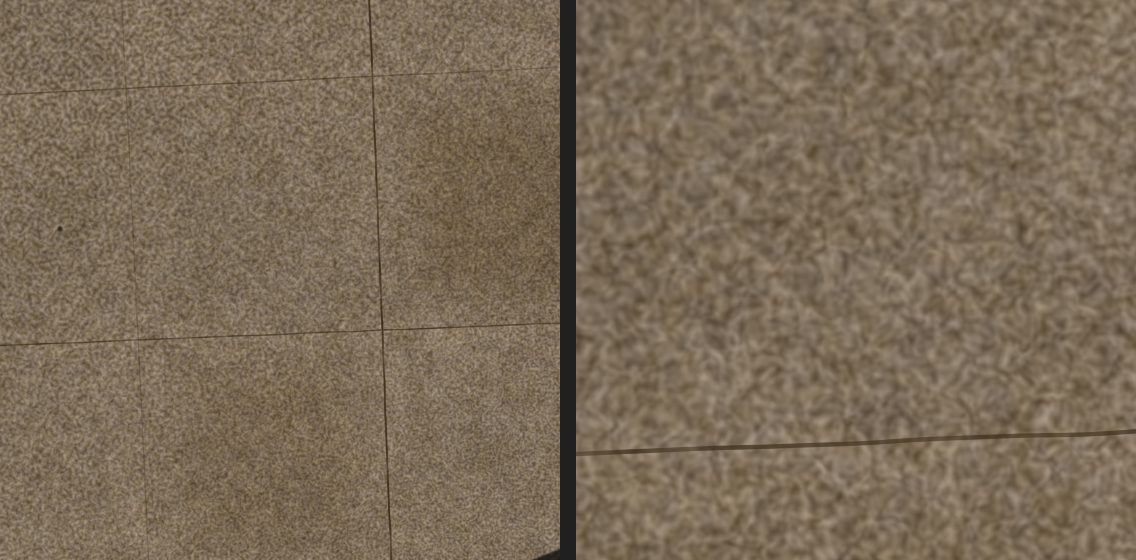
Left, the full canvas; right, a detail of the centre.
A Shadertoy shader for this texture:

```glsl
#define GRAIN_SCALE 128.0
#define GRAIN_CONTRAST 0.88
#define JOINT_WIDTH 0.0031
#define TILE_VARIATION 0.02
#define STAIN_STRENGTH 0.85
#define EDGE_WEAR 0.035

const vec3 DARK_GRAIN = vec3(0.325, 0.265, 0.187);
const vec3 LIGHT_GRAIN = vec3(0.622, 0.560, 0.485);
const vec3 JOINT_COLOR = vec3(0.23, 0.175, 0.10);
const vec3 STAIN_TINT = vec3(0.90, 0.87, 0.79);

float hash(vec2 p) {
    vec3 q = fract(vec3(p.xyx) * 0.1031);
    q += dot(q, q.yzx + 33.33);
    return fract((q.x + q.y) * q.z);
}

float noise(vec2 p) {
    vec2 i = floor(p), f = fract(p);
    f = f * f * (3.0 - 2.0 * f);
    return mix(mix(hash(i), hash(i + vec2(1, 0)), f.x),
               mix(hash(i + vec2(0, 1)), hash(i + vec2(1, 1)), f.x), f.y);
}

float slope(vec2 corner, vec2 offset) {
    float angle = 6.2832 * hash(corner);
    return dot(vec2(cos(angle), sin(angle)), offset);
}

// Gradient noise around zero, with even grain size
float grains(vec2 p) {
    vec2 i = floor(p), f = fract(p), e = vec2(1, 0);
    vec2 s = f * f * f * (f * (f * 6.0 - 15.0) + 10.0);
    return mix(mix(slope(i, f), slope(i + e, f - e), s.x),
               mix(slope(i + e.yx, f - e.yx), slope(i + 1.0, f - 1.0), s.x), s.y);
}

float cloud(vec2 p) {
    float sum = 0.0, amp = 0.5;
    for (int i = 0; i < 4; i++) {
        sum += amp * noise(p);
        p = mat2(0.8, 0.6, -0.6, 0.8) * p * 2.03 + 17.0;
        amp *= 0.5;
    }
    return sum / 0.9375;
}

// Slightly tilted, converging grid: whole numbers fall on the joints
vec2 tileSpace(vec2 p) {
    return vec2((p.x - 0.2656 + 0.048 * p.y) / (0.433 + 0.009 * p.y),
                (p.y - 0.383 - 0.040 * p.x) / (0.448 + 0.009 * p.x));
}

// Short irregular grains, finer towards the lower right
float speckle(vec2 p) {
    vec2 warp = vec2(noise(p * 80.0 + 5.0), noise(p * 80.0 + 91.0)) - 0.5;
    vec2 q = mat2(0.8, 0.6, -0.6, 0.8) * (p + 0.004 * warp) * GRAIN_SCALE + 40.0 + GRAIN_SCALE;
    float fineness = clamp(0.42 + 0.3 * (p.x - p.y), 0.22, 0.65);
    vec2 turned = mat2(0.6, 0.8, -0.8, 0.6) * q * 1.65 + 331.0;
    float grain = mix(grains(q), grains(turned), fineness);
    float tone = 0.25 * (noise(p * 60.0 + 140.0) - 0.5);
    float flecks = smoothstep(0.78, 0.95, noise(q * 1.3 + 77.0));
    return 0.55 + GRAIN_CONTRAST * grain + tone + 0.10 * flecks;
}

void mainImage(out vec4 fragColor, in vec2 fragCoord) {
    vec2 p = fragCoord / iResolution.y;
    float px = 1.0 / iResolution.y;

    // Tile index and distances to the nearest joints
    vec2 grid = tileSpace(p + 0.0012 * (noise(p * 22.0) - 0.5));
    vec2 tile = floor(grid), joint = floor(grid + 0.5);
    vec2 gap = abs(grid - joint) * vec2(0.437, 0.452);
    float edge = min(gap.x, gap.y);

    // Granite body with warm and cool grains
    vec3 color = mix(DARK_GRAIN, LIGHT_GRAIN, clamp(speckle(p), -0.1, 1.15));
    float warmth = noise(p * 95.0 + 210.0) - 0.5;
    color += warmth * vec3(0.015, 0.007, -0.028);

    // Tone per tile, broad mottling and paler worn edges
    color *= 1.0 + TILE_VARIATION * (2.0 * hash(tile + 13.0) - 1.0);
    color *= 1.0 + 0.09 * (cloud(p * 5.0 + 8.0) - 0.5);
    color *= 1.0 + EDGE_WEAR * exp(-28.0 * edge);

    // Damp brown stains on one diagonal of tiles
    float diagonal = 1.0 - step(0.5, abs(tile.x - tile.y - 1.0));
    float stain = smoothstep(0.0, 0.13, edge + 0.05 * (cloud(p * 9.0) - 0.5));
    stain *= diagonal * mix(0.65, 1.0, step(0.5, tile.x));
    color *= mix(vec3(1.0), STAIN_TINT, STAIN_STRENGTH * stain);

    // Joints: the right and lower ones are deeper, all are broken by wear
    vec2 depth = vec2(mix(0.32, 0.88, joint.x), mix(0.72, 0.56, joint.y));
    depth.y *= 1.0 - 0.4 * joint.y * smoothstep(0.6, 0.9, p.x);
    vec2 wear = vec2(noise(vec2(p.y * 38.0, 3.0 + joint.x)),
                     noise(vec2(p.x * 38.0, 9.0 + joint.y)));
    vec2 halfWidth = 0.5 * JOINT_WIDTH * vec2(mix(0.75, 1.1, joint.x), 0.85);
    vec2 line = 1.0 - smoothstep(halfWidth - 0.7 * px, halfWidth + 0.7 * px, gap);
    line *= depth * mix(vec2(0.65), vec2(1.15), wear);
    color = mix(color, JOINT_COLOR, clamp(max(line.x, line.y), 0.0, 1.0));

    // Small dark pit and shadowed corner
    float pit = 1.0 - smoothstep(0.002, 0.007, length(p - vec2(0.107, 0.591)));
    float corner = smoothstep(-0.003, 0.003, 0.4 * (p.x - 0.95) - p.y);
    color *= 1.0 - max(0.55 * pit, 0.7 * corner);

    fragColor = vec4(clamp(color, 0.0, 1.0), 1.0);
}
```
